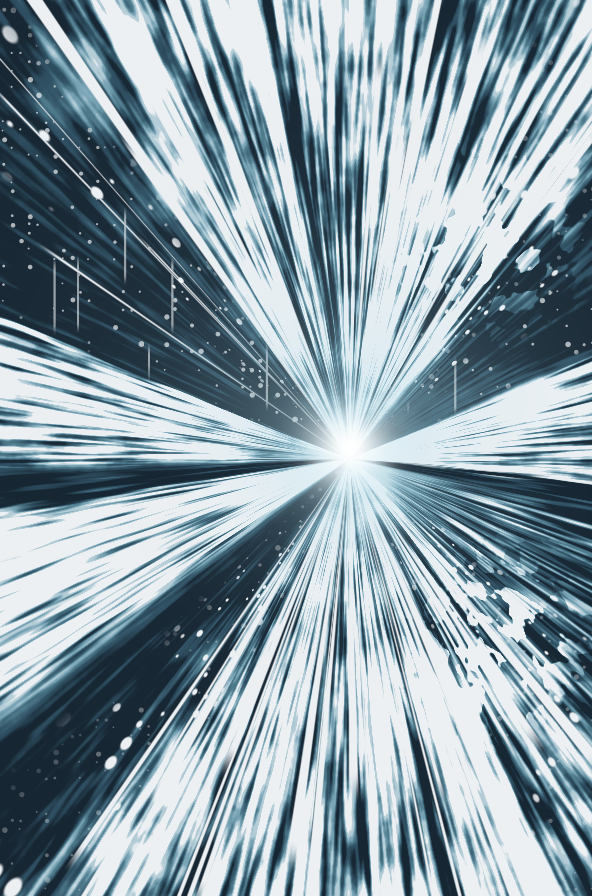
Give the GLSL for this background, as a Shadertoy shader.

```glsl
// Icy light burst over a snowy horizon, with radial brush strokes and spatter.
#define CENTER vec2(0.59, 0.488)
#define RAY_COUNT 46
#define COARSE_CELLS 96.0
#define FINE_CELLS 310.0
#define STROKE_CONTRAST 0.85
#define BEAM_SPACING 17.0
#define GLOW_SIZE 0.085
#define CORE_SIZE 0.042
#define STAR_GRID 105.0

const vec3 DEEP  = vec3(0.09, 0.15, 0.20);
const vec3 SLATE = vec3(0.18, 0.31, 0.38);
const vec3 STEEL = vec3(0.30, 0.47, 0.54);
const vec3 MIST  = vec3(0.47, 0.64, 0.71);
const vec3 PALE  = vec3(0.70, 0.80, 0.84);
const vec3 SNOW  = vec3(0.93, 0.94, 0.95);

vec2 hash2(vec2 c) {
    vec2 k = vec2(dot(c, vec2(127.1, 311.7)), dot(c, vec2(269.5, 183.3)));
    return fract(sin(k) * 43758.5);
}

// Gradient noise that repeats along x
float noise(vec2 q, float period) {
    vec2 i = floor(q), f = fract(q), u = f * f * (3.0 - 2.0 * f);
    float v[4];
    for (int k = 0; k < 4; k++) {
        vec2 o = vec2(k & 1, k >> 1), c = i + o;
        float t = 6.2832 * hash2(vec2(mod(c.x, period), c.y)).x;
        v[k] = dot(vec2(cos(t), sin(t)), f - o);
    }
    return mix(mix(v[0], v[1], u.x), mix(v[2], v[3], u.x), u.y);
}

float cloud(vec2 q) {
    return noise(q, 4096.0) + 0.5 * noise(q * 2.1 + 7.0, 4096.0)
         + 0.25 * noise(q * 4.3 + 3.0, 4096.0);
}

// Soft-edged angular sector, in degrees
float sector(float deg, float mid, float halfWidth, float soft) {
    float d = abs(mod(deg - mid + 180.0, 360.0) - 180.0);
    return 1.0 - smoothstep(halfWidth - soft, halfWidth + soft, d);
}

// One randomly sized dot per cell; a share of the cells is filled
float spatter(vec2 q, float share) {
    vec2 h = hash2(floor(q)), g = hash2(floor(q) + 57.0);
    float size = mix(0.1, 0.34, g.x * g.x);
    float d = length(fract(q) - mix(vec2(0.35), vec2(0.65), g));
    return step(h.x, share) * (1.0 - smoothstep(size - 0.07, size + 0.07, d));
}

vec3 palette(float t) {
    vec3 c = mix(DEEP, SLATE, smoothstep(0.06, 0.25, t));
    c = mix(c, STEEL, smoothstep(0.25, 0.38, t));
    c = mix(c, MIST, smoothstep(0.38, 0.47, t));
    c = mix(c, PALE, smoothstep(0.47, 0.56, t));
    return mix(c, SNOW, smoothstep(0.60, 0.68, t));
}

void mainImage(out vec4 fragColor, in vec2 fragCoord) {
    float px = 1.0 / iResolution.y;
    vec2 p = (fragCoord - CENTER * iResolution.xy) * px;
    float r = length(p) + 1e-4;
    float deg = mod(degrees(atan(p.y, p.x)) + 360.0, 360.0);
    float turn = deg / 360.0;

    // Brush noise stretched along the rays
    float detail = smoothstep(0.02, 0.16, r), near = exp(-r * 6.0);
    float coarse = noise(vec2(turn * COARSE_CELLS, r * 2.5), COARSE_CELLS);
    float fine = noise(vec2(turn * FINE_CELLS, r * 9.0), FINE_CELLS);
    fine += 0.45 * noise(vec2(turn * FINE_CELLS * 2.0, r * 17.0), FINE_CELLS * 2.0);
    fine *= detail;
    float broad = noise(vec2(turn * 36.0, r * 5.0 + 9.0), 36.0);
    float wash = cloud(p * 9.0) + 0.3 * cloud(p * 42.0);
    float bend = deg + 2.0 * broad + 2.5 * fine;

    // Light sectors: sky burst, ground burst, two slopes, road and dim field
    float sky = sector(bend, 88.0, 37.0, 9.0);
    float ground = sector(bend - 8.0 * near, 273.0, 37.0, 8.0);
    float slopes = max(sector(bend, 170.0, 11.5, 1.2), sector(bend, 9.0, 14.0, 1.5));
    float road = sector(bend, 202.5, 14.0, 4.0);
    float field = sector(bend, 330.0, 19.0, 5.0);
    float beams = cos(6.2832 * (deg - 2.5) / BEAM_SPACING);

    float tone = 0.08 + 0.15 * wash + 0.30 * fine + 0.12 * broad;
    tone += field * (0.08 + 0.50 * fine + 0.55 * exp(-r * 8.0));
    tone += max(sky, ground) * (0.46 + STROKE_CONTRAST * coarse + 0.7 * fine
          + 0.3 * wash + 0.10 * beams + 0.15 * near);
    tone += slopes * (0.51 + 0.9 * fine + 0.4 * coarse + 0.35 * wash + 0.3 * near);
    tone -= 0.13 * detail * max(sector(deg, 177.0, 4.0, 2.0), sector(deg, 5.0, 6.0, 3.0));
    tone += road * (0.60 + 0.65 * fine + 0.25 * coarse + 0.2 * near);
    tone += 0.12 * sector(deg, 196.0, 8.0, 4.0) * road;
    tone -= 0.20 * max(sector(deg, 91.0, 1.2, 0.9), sector(deg, 269.0, 1.5, 1.0));

    // Torn paint patches to the right, stretched along the rays
    vec2 above = p - vec2(0.15, 0.25), below = p - vec2(0.17, -0.21);
    float patches = exp(-dot(above, above) * 170.0) + exp(-dot(below, below) * 170.0);
    float torn = cloud(vec2(turn * 75.0, log(r) * 7.0));
    tone += patches * (0.9 * smoothstep(0.05, 0.16, torn) - 0.15);

    // Crisp tapering rays, shared between sky and ground
    float ink = 0.0;
    for (int i = 0; i < RAY_COUNT; i++) {
        vec2 h = hash2(vec2(i, 3.0)), g = hash2(vec2(i, 19.0));
        float ray = (i & 1) == 0 ? mix(44.0, 148.0, h.x) : mix(232.0, 314.0, h.x);
        vec2 dir = vec2(cos(radians(ray)), sin(radians(ray)));
        float along = dot(p, dir), across = abs(p.x * dir.y - p.y * dir.x);
        float thin = 1.0 - 0.75 * sector(ray, 143.0, 16.0, 2.0);
        float width = thin * along * mix(0.003, 0.017, h.y * h.y);
        float span = step(0.0, along) * (1.0 - smoothstep(0.3, 0.34, along - g.x * 0.4));
        ink = max(ink, span * (1.0 - smoothstep(width - px, width + px, across)));
    }

    // Spatter beside the bursts, stars and falling streaks in the dark sky
    float fringe = max(sector(deg, 51.0, 13.0, 5.0), sector(deg, 310.0, 14.0, 5.0));
    fringe = max(fringe, max(sector(deg, 133.0, 6.0, 4.0), sector(deg, 234.0, 9.0, 4.0)));
    ink = max(ink, fringe * detail * spatter(vec2(turn * 150.0, log(r) * 15.0), 0.16));
    float night = max(sector(deg, 142.0, 15.0, 3.0), sector(deg, 33.0, 9.0, 3.0));
    ink = max(ink, 0.7 * max(night, 0.5 * fringe) * spatter(p * STAR_GRID, 0.16));
    vec2 column = hash2(vec2(floor(p.x * 38.0), 5.0));
    float drip = 1.0 - smoothstep(0.03, 0.06, abs(fract(p.x * 38.0) - 0.5));
    drip *= 1.0 - smoothstep(0.03, 0.045, abs(p.y - mix(0.08, 0.34, column.x)));
    ink = max(ink, 0.6 * drip * night * step(0.4, column.y));

    // Glow (wider above), dark horizon wedges and white core
    vec3 color = mix(palette(tone), SNOW, ink);
    float reach = GLOW_SIZE * mix(0.75, 1.2, smoothstep(-0.05, 0.08, p.y));
    color = mix(color, vec3(0.72, 0.89, 0.94), 0.85 * exp(-r / reach));
    float horizon = max(sector(bend, 185.0, 2.8, 0.8), sector(bend, 352.0, 3.2, 1.0));
    color = mix(color, palette(0.08 + 0.5 * fine), 0.9 * horizon * smoothstep(0.015, 0.06, r));
    float core = length(p - vec2(0.0, 0.012)) / CORE_SIZE;
    fragColor = vec4(mix(color, vec3(1.0), exp(-core * core)), 1.0);
}
```
